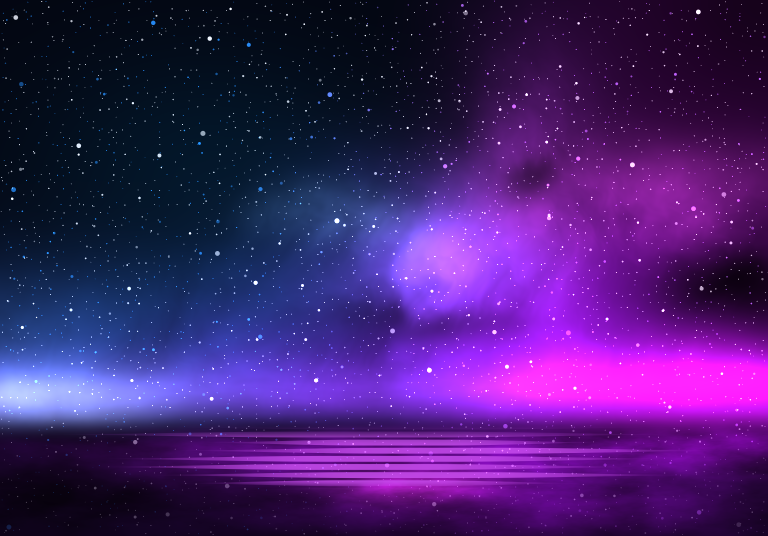
Reproduce this background procedurally as a Shadertoy shader.

```glsl
// Starry nebula over still water: cool blue mist on the left, violet and magenta
// clouds on the right, a glowing horizon and bright streaks of reflected light.
// Gaussian glows are broken up by layered sines; stars sit in hashed grid cells.

#define HORIZON 0.20        // height of the waterline
#define BAND_HEIGHT 0.268   // centre of the bright horizon mist
#define CLOUD_SCALE 2.6     // size of the cloud detail
#define CLOUD_CONTRAST 1.15 // how strongly detail cuts into the glows
#define STAR_LAYERS 4
#define STAR_RADIUS 0.0047  // largest star, in canvas heights
#define STREAK_ROWS 66.0    // reflection rows per canvas height

const mat2 TURN = mat2(1.5, 1.1, -1.1, 1.5);

vec3 hash3(vec2 p) {
    vec3 q = fract(p.xyx * vec3(0.1031, 0.1030, 0.0973));
    q += dot(q, q.yxz + 33.33);
    return fract((q.xxy + q.yzz) * q.zyx);
}

// Turned and warped layers of sines, about 0 to 1
float mist(vec2 p) {
    float sum = 0.0, amp = 0.5;
    for (int i = 0; i < 7; i++) {
        p = TURN * p + 1.7;
        vec2 w = p + 1.2 * sin(p.yx * 0.7 + 2.0 * sum);
        sum += amp * sin(w.x) * sin(w.y);
        amp *= 0.56;
    }
    return clamp(0.5 + 0.7 * sum, 0.0, 1.0);
}

float glow(vec2 uv, vec2 centre, vec2 radius) {
    vec2 d = (uv - centre) / radius;
    return exp(-dot(d, d));
}

vec3 nebula(vec2 uv, vec2 p) {
    float broad = mist(p * CLOUD_SCALE * 0.55);
    float fine = mist(p * CLOUD_SCALE + 0.6 * broad + 4.0);
    float density = max(0.0, 0.8 + CLOUD_CONTRAST * (0.45 * broad + 0.55 * fine - 0.5));
    float wisp = density * density;
    vec2 q = uv + 0.07 * (vec2(broad, fine) - 0.5);

    // Night gradient
    vec3 col = mix(vec3(0.012, 0.022, 0.065), vec3(0.17, 0.012, 0.21), smoothstep(0.48, 0.92, uv.x));
    col *= 1.0 - 0.5 * glow(uv, vec2(1.0, 1.0), vec2(0.18, 0.2));
    col += vec3(0.0, 0.065, 0.095) * glow(uv, vec2(0.27, 0.69), vec2(0.24, 0.22));

    // Blue mist on the left
    col += vec3(0.08, 0.20, 0.40) * density * glow(q, vec2(0.20, 0.42), vec2(0.27, 0.13));
    col += vec3(0.10, 0.17, 0.30) * density * glow(q, vec2(0.00, 0.36), vec2(0.16, 0.10));
    col += vec3(0.38, 0.52, 0.68) * wisp * glow(q, vec2(0.405, 0.60), vec2(0.095, 0.047));
    col += vec3(0.07, 0.12, 0.27) * density * glow(q, vec2(0.44, 0.58), vec2(0.13, 0.13));

    // Violet and magenta clouds on the right
    col += vec3(0.40, 0.25, 0.72) * wisp * glow(q, vec2(0.58, 0.51), vec2(0.13, 0.085));
    col += vec3(0.25, 0.14, 0.42) * wisp * glow(q, vec2(0.55, 0.62), vec2(0.10, 0.11));
    col += vec3(0.33, 0.10, 0.40) * wisp * glow(q, vec2(0.68, 0.76), vec2(0.11, 0.17));
    col += vec3(0.52, 0.17, 0.53) * wisp * glow(q, vec2(0.86, 0.63), vec2(0.22, 0.095));
    col += vec3(0.40, 0.05, 0.58) * density * glow(q, vec2(0.72, 0.43), vec2(0.23, 0.17));
    col += vec3(0.17, 0.05, 0.33) * density * glow(q, vec2(0.50, 0.35), vec2(0.32, 0.09));

    // Dark gaps
    col *= 1.0 - 0.80 * glow(q, vec2(0.97, 0.45), vec2(0.10, 0.065));
    col *= 1.0 - 0.50 * glow(q, vec2(0.68, 0.69), vec2(0.05, 0.045));
    col *= 1.0 - 0.35 * glow(q, vec2(0.57, 0.40), vec2(0.10, 0.035));
    return col;
}

vec3 horizonMist(vec2 uv, vec2 p) {
    float flow = mist(p * vec2(0.8, 4.5) + 2.0);
    float puff = mist(p * 3.0 + 8.0);
    vec3 tint = mix(vec3(0.33, 0.30, 0.74), vec3(0.50, 0.20, 0.86), smoothstep(0.1, 0.5, uv.x));
    tint = mix(tint, vec3(0.74, 0.08, 0.88), smoothstep(0.5, 0.9, uv.x));
    float band = glow(uv, vec2(uv.x, BAND_HEIGHT), vec2(1.0, 0.062));
    vec3 col = tint * band * (0.6 + 0.6 * flow);
    col += vec3(0.32, 0.36, 0.34) * (0.4 + puff) * glow(uv, vec2(0.03, 0.255), vec2(0.16, 0.05));
    col += vec3(0.36, 0.04, 0.42) * (0.4 + puff) * glow(uv, vec2(0.87, 0.31), vec2(0.17, 0.065));
    return col;
}

vec3 water(vec2 uv, vec2 p) {
    float ripple = mist(p * vec2(5.0, 14.0));
    vec3 col = vec3(0.045, 0.01, 0.085);
    col += vec3(0.32, 0.03, 0.44) * glow(uv, vec2(0.54, 0.16), vec2(0.36, 0.065));
    col += vec3(0.32, 0.01, 0.40) * glow(uv, vec2(0.95, 0.18), vec2(0.22, 0.05));
    col += vec3(0.20, 0.01, 0.27) * glow(uv, vec2(0.70, 0.06), vec2(0.30, 0.07));
    col += vec3(0.48, 0.09, 0.45) * glow(uv, vec2(0.54, 0.095), vec2(0.09, 0.03));
    col *= 0.55 + 0.9 * ripple;

    // Tapered rows of reflected light
    float row = uv.y * STREAK_ROWS;
    vec3 h = hash3(vec2(floor(row), 7.0));
    float reach = abs(uv.x - 0.53 - 0.12 * (h.y - 0.5)) / (0.24 + 0.20 * h.x);
    float taper = 1.0 - smoothstep(0.2, 1.0, reach);
    float edge = STREAK_ROWS / iResolution.y;
    float line = clamp((0.36 * taper - abs(fract(row) - 0.5)) / edge + 0.5, 0.0, 1.0);
    line *= taper * smoothstep(0.085, 0.105, uv.y) * (1.0 - smoothstep(0.18, 0.21, uv.y));
    return mix(col, vec3(0.78, 0.30, 0.93), 0.85 * line);
}

// Each layer has smaller and more frequent stars
vec3 stars(vec2 uv, vec2 p) {
    vec3 sum = vec3(0.0);
    float cells = 9.0, radius = STAR_RADIUS;
    for (int i = 0; i < STAR_LAYERS; i++) {
        vec2 id = floor(p * cells) + 61.0 * float(i);
        vec3 h = hash3(id), k = hash3(id + 19.0);
        float d = length(fract(p * cells) - 0.15 - 0.7 * h.xy) / cells;
        float disc = clamp((radius * (0.6 + 0.4 * k.x) - d) * iResolution.y + 0.5, 0.0, 1.0);
        vec3 cool = mix(vec3(0.15, 0.55, 0.95), vec3(0.75, 0.45, 1.0), smoothstep(0.3, 0.6, uv.x));
        sum += disc * step(h.z, 0.42) * (0.4 + 0.6 * k.z) * mix(cool, vec3(1.0), step(0.35, k.y));
        cells *= 2.0;
        radius *= 0.58;
    }
    return sum * mix(0.3, 1.0, smoothstep(0.12, 0.3, uv.y));
}

void mainImage(out vec4 fragColor, in vec2 fragCoord) {
    vec2 uv = fragCoord / iResolution.xy;
    vec2 p = fragCoord / iResolution.y;
    vec3 sky = nebula(uv, p) + horizonMist(uv, p);
    vec3 col = mix(water(uv, p), sky, smoothstep(HORIZON - 0.035, HORIZON + 0.025, uv.y));
    fragColor = vec4(min(col + stars(uv, p), 1.0), 1.0);
}
```
